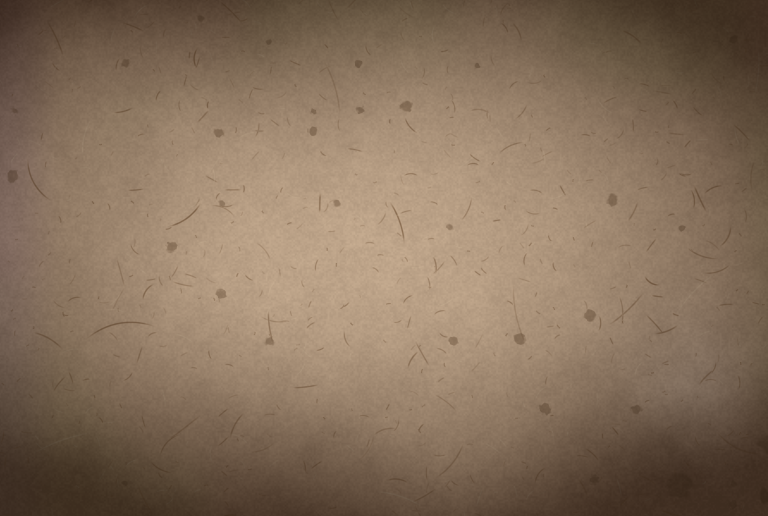
Reproduce this texture procedurally as a Shadertoy shader.

```glsl
// Aged brown parchment with a dark vignette, fine grain, scattered fibres and stains
#define SHADOW vec3(0.245, 0.175, 0.125)
#define LIGHT vec3(0.745, 0.645, 0.540)
#define FIBRE_INK vec3(0.36, 0.25, 0.15)
#define FIBRE_PALE vec3(0.82, 0.73, 0.61)
#define GLOW_CENTRE vec2(0.47, 0.52)
#define GLOW_FALLOFF vec2(2.0, 3.0)
#define CLOUD_AMOUNT 0.40
#define GRAIN_AMOUNT 0.085
#define GRAIN_SCALE 300.0
#define HAZE_CENTRE vec2(0.90, 0.23)
#define HAZE_TINT vec3(0.97, 1.0, 1.06)

vec3 hash3(vec2 cell, float seed) {
    vec3 q = fract(vec3(cell.xyx + seed * 17.3) * vec3(0.1031, 0.1030, 0.0973));
    q += dot(q, q.yxz + 33.33);
    return fract((q.xxy + q.yzz) * q.zyx);
}

float noise(vec2 p) {
    vec2 i = floor(p), f = fract(p);
    f = f * f * (3.0 - 2.0 * f);
    float low = mix(hash3(i, 0.0).x, hash3(i + vec2(1, 0), 0.0).x, f.x);
    float high = mix(hash3(i + vec2(0, 1), 0.0).x, hash3(i + vec2(1, 1), 0.0).x, f.x);
    return mix(low, high, f.y);
}

float fbm(vec2 p) {
    float sum = 0.0, amp = 0.5;
    for (int i = 0; i < 5; i++) {
        sum += amp * noise(p);
        p = mat2(0.8, 0.6, -0.6, 0.8) * p * 2.03 + 7.1;
        amp *= 0.5;
    }
    return sum;
}

// Coverage of bent, tapered strokes, at most one per grid cell
float fibres(vec2 p, float size, float width, float density, float seed) {
    float cover = 0.0, soft = 0.8 / iResolution.y;
    vec2 home = floor(p / size);
    for (int y = -1; y <= 1; y++)
    for (int x = -1; x <= 1; x++) {
        vec2 cell = home + vec2(x, y);
        vec3 place = hash3(cell, seed), shape = hash3(cell, seed + 5.0);
        if (place.z > density) continue;
        vec2 d = p - (cell + place.xy) * size;
        float angle = 3.14159 * shape.x;
        d = mat2(cos(angle), -sin(angle), sin(angle), cos(angle)) * d;
        float halfLength = size * mix(0.12, 0.52, shape.y * shape.y);
        float along = d.x / halfLength;
        d.y += (shape.z - 0.5) * 0.6 * halfLength * along * along;
        float taper = 1.0 - smoothstep(0.5, 1.0, abs(along));
        float line = 1.0 - smoothstep(width - soft, width + soft, abs(d.y));
        cover = max(cover, line * taper * mix(0.35, 1.0, fract(shape.z * 7.0)));
    }
    return cover;
}

// Ragged round spots, one candidate per grid cell
float stains(vec2 p, float size, float density, float seed) {
    vec2 cell = floor(p / size);
    vec3 pick = hash3(cell, seed);
    vec2 d = p / size - cell - mix(vec2(0.35), vec2(0.65), pick.xy);
    float radius = mix(0.08, 0.26, pick.y);
    float ragged = length(d) + 0.12 * (noise(p / size * 9.0) - 0.5);
    return step(pick.z, density) * (1.0 - smoothstep(radius - 0.05, radius + 0.05, ragged));
}

void mainImage(out vec4 fragColor, in vec2 fragCoord) {
    vec2 uv = fragCoord / iResolution.xy;
    vec2 p = fragCoord / iResolution.y;

    // Broad light: vignette, clouds and a pale haze in the lower right
    vec2 fromGlow = uv - GLOW_CENTRE;
    float edge = dot(GLOW_FALLOFF, fromGlow * fromGlow);
    float clouds = fbm(p * 2.6 + 3.7) - 0.48;
    vec2 fromHaze = (uv - HAZE_CENTRE) / vec2(0.10, 0.17);
    float haze = exp(-dot(fromHaze, fromHaze)) * (0.8 + clouds);
    float tone = 0.98 - edge + clouds * CLOUD_AMOUNT * (0.35 + edge) + 0.2 * haze;
    tone = 0.5 * (tone + sqrt(tone * tone + 0.012));

    // Paper grain and soft mottling
    float grain = noise(p * GRAIN_SCALE) + 0.6 * noise(p * GRAIN_SCALE * 0.47 + 9.0) - 0.8;
    float mottle = fbm(p * 28.0) - 0.48;
    tone += (grain * GRAIN_AMOUNT + mottle * 0.09) * (0.55 + 0.45 * tone);
    vec3 colour = mix(SHADOW, LIGHT, clamp(tone, 0.0, 1.1));

    // Faint shifts of hue: cool haze, olive clouds, plum left edge
    colour *= mix(vec3(1.0), HAZE_TINT, haze);
    float olive = smoothstep(0.45, 0.7, noise(p * 3.1 + 20.0)) * smoothstep(0.2, 0.8, edge);
    colour *= mix(vec3(1.0), vec3(0.97, 1.01, 0.96), olive);
    colour *= mix(vec3(0.97, 0.96, 1.06), vec3(1.0), smoothstep(0.0, 0.09, uv.x));

    // Dark and pale fibres in several lengths
    float dark = 0.60 * fibres(p, 0.14, 0.0014, 0.50, 1.0);
    dark = max(dark, 0.50 * fibres(p, 0.065, 0.0012, 0.38, 2.0));
    dark = max(dark, 0.45 * fibres(p, 0.030, 0.0011, 0.30, 3.0));
    float pale = 0.35 * fibres(p, 0.045, 0.0009, 0.35, 4.0);
    pale = max(pale, 0.40 * fibres(p, 0.13, 0.0012, 0.10, 6.0));
    float lit = 0.35 + 0.65 * clamp(tone, 0.0, 1.0);
    colour = mix(colour, FIBRE_INK * (0.4 + 0.7 * lit), dark);
    colour = mix(colour, FIBRE_PALE * lit, pale);

    // Small flecks everywhere, larger stains in the lower right corner
    float corner = 1.0 - smoothstep(0.08, 0.26, length((uv - vec2(1.0, 0.0)) * vec2(1.2, 1.0)));
    float spots = 0.35 * stains(p, 0.045, 0.05, 8.0);
    spots = max(spots, 0.45 * corner * stains(p, 0.09, 0.75, 9.0));
    colour = mix(colour, FIBRE_INK * 0.6 * (0.5 + lit), spots);

    fragColor = vec4(clamp(colour, 0.0, 1.0), 1.0);
}
```
